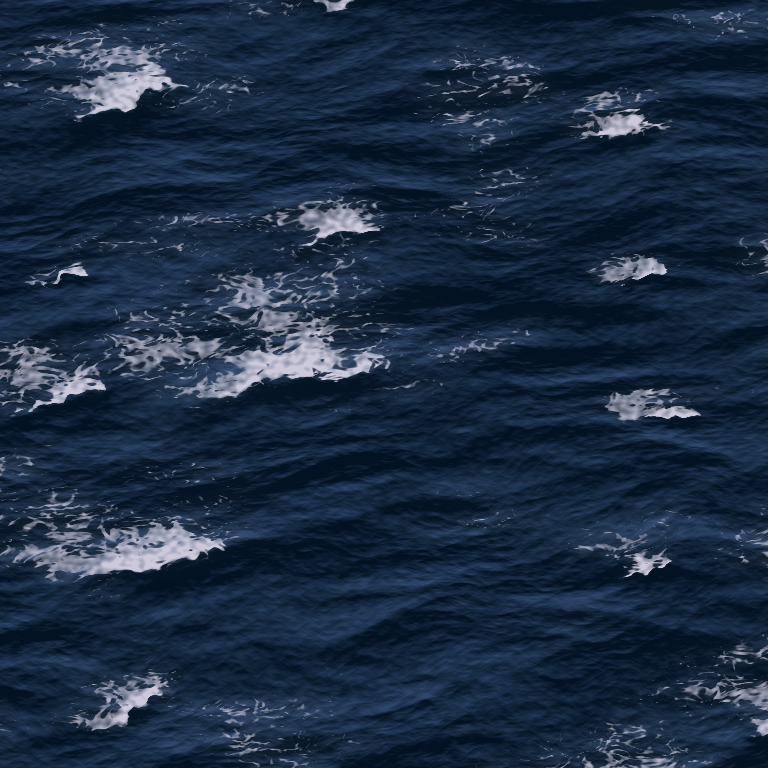
A WebGL 2 fragment shader for this texture:

```glsl
#version 300 es
precision highp float;
// Dark wind-blown sea seen from above: ridged gradient noise forms the swell,
// shaded by its slope toward the viewer. Scattered whitecaps and trailing foam
// give a density that thresholds a lacy web of filaments.

uniform vec2 u_resolution;
out vec4 fragColor;

vec2 hash2(vec2 p) {
    vec2 k = vec2(dot(p, vec2(127.1, 311.7)), dot(p, vec2(269.5, 183.3)));
    return fract(sin(k) * 43758.55);
}

float cornerSlope(vec2 cell, vec2 offset) {
    float angle = 6.2832 * hash2(cell).x;
    return dot(vec2(cos(angle), sin(angle)), offset);
}

// Gradient noise, roughly -0.7 to 0.7
float noise(vec2 p) {
    vec2 i = floor(p), f = fract(p);
    vec2 s = f * f * f * (f * (f * 6.0 - 15.0) + 10.0);
    vec2 e = vec2(1.0, 0.0);
    float low = mix(cornerSlope(i, f), cornerSlope(i + e, f - e), s.x);
    float high = mix(cornerSlope(i + e.yx, f - e.yx), cornerSlope(i + 1.0, f - 1.0), s.x);
    return mix(low, high, s.y);
}

// Sum of sharp-crested waves, wide in x and slightly tilted
float seaHeight(vec2 p) {
    vec2 q = vec2(p.x * 3.0, (p.y - 0.15 * p.x) * 9.0);
    q.y += 0.3 * noise(p * vec2(4.0, 6.0));
    float height = 0.0, amplitude = 1.0;
    for (int i = 0; i < 6; i++) {
        float n = noise(q);
        height -= amplitude * sqrt(n * n + 0.002);
        q = vec2(q.x * 2.05, q.y * 1.87 + 0.12 * q.x) + 7.3;
        amplitude *= 0.45;
    }
    return height;
}

// Scattered breakers: x = solid foam, y = trailing foam, z = shaded face below
vec3 whitecaps(vec2 p) {
    vec2 grid = vec2(3.2, 5.2);
    vec2 home = floor(p * grid);
    vec3 result = vec3(0.0);
    for (int y = -1; y <= 1; y++)
    for (int x = -1; x <= 1; x++) {
        vec2 cell = home + vec2(x, y);
        vec2 chance = hash2(cell + 31.7);
        if (chance.x < 0.22) continue;
        vec2 d = p - (cell + 0.2 + 0.6 * hash2(cell + 5.1)) / grid;
        d.y -= (0.3 * chance.x - 0.02) * d.x;
        float width = mix(0.03, 0.13, pow(chance.y, 1.4));
        vec2 u = d / width;

        // Crisp bowed lower edge, peaked crest leaning right
        float above = 2.0 * u.y + 0.35 - 0.3 * u.x * u.x;
        float lean = u.x - 0.3;
        float top = 1.3 * (1.0 - smoothstep(0.0, 1.0, abs(lean) / (lean < 0.0 ? 1.3 : 0.75)));
        float core = smoothstep(0.0, 0.15, above)
                   * clamp(1.3 * (1.0 - above / max(top, 0.01)), 0.0, 1.0);
        float spread = length((u - vec2(-0.5, 0.35)) * vec2(0.6, 1.3));
        float trail = 1.0 - smoothstep(0.2, 1.4, spread);
        trail *= smoothstep(-0.5, 0.2, above);
        float face = smoothstep(-1.1, -0.1, above) * (1.0 - smoothstep(-0.1, 0.15, above))
                   * (1.0 - smoothstep(0.5, 1.3, abs(u.x)));
        result = max(result, vec3(core, trail, face));
    }
    return result;
}

// Web of thin broken filaments, near 1 on each strand
float foamLace(vec2 p) {
    vec2 q = vec2(p.x, p.y - 0.1 * p.x) * vec2(30.0, 72.0);
    q += 0.7 * vec2(noise(q * 0.6 + 3.0), noise(q * 0.6 + 19.0));
    float coarse = 1.0 - 2.6 * abs(noise(q));
    float fine = 1.0 - 2.6 * abs(noise(q * vec2(2.3, 2.0) + 11.0));
    return 0.55 * coarse + 0.45 * fine + 0.3 * noise(q * vec2(4.5, 3.0) + 31.0);
}

void main() {
    vec2 p = gl_FragCoord.xy / u_resolution.y;
    vec2 sea = vec2(p.x, p.y * (0.9 + 0.2 * p.y));

    // Water: faces toward the viewer are dark, backs catch the sky
    float slope = (seaHeight(sea) - seaHeight(sea + vec2(0.0, 0.0015))) / (0.0015 * 9.0);
    float ripple = noise(sea * vec2(75.0, 160.0));
    float broad = noise(sea * vec2(2.0, 3.5) + 4.0);
    float tone = 0.34 + 0.34 * slope + 0.3 * ripple + 0.5 * broad;

    // Ragged outlines for the breakers
    vec2 ragged = vec2(noise(p * 7.0 + 90.0), noise(p * 7.0 + 60.0)) * 0.03
                + vec2(noise(p * 17.0), noise(p * 17.0 + 40.0)) * 0.022
                + vec2(noise(p * 60.0), noise(p * 60.0 + 70.0)) * 0.01;
    vec3 cap = whitecaps(p + ragged);
    tone = clamp(tone - 0.5 * cap.z, -0.1, 1.4);
    vec3 color = mix(vec3(0.022, 0.085, 0.152), vec3(0.135, 0.222, 0.345), tone);

    // Foam: denser areas fill in the lace
    float patches = smoothstep(0.05, 0.5, noise(sea * vec2(4.0, 9.0) + 23.0));
    float streaks = max(0.78 + 1.3 * noise(sea * vec2(8.0, 30.0) + 8.0), 0.0);
    float density = max(0.66 * cap.y, 0.42 * patches) * streaks + 0.65 * cap.x;
    density += 0.05 * slope * smoothstep(0.0, 0.2, density);
    float threshold = mix(1.02, -0.25, clamp(density, 0.0, 1.1));
    float foam = smoothstep(threshold, threshold + 0.42, foamLace(p));
    foam *= smoothstep(0.02, 0.15, density);
    float grain = noise(p * vec2(95.0, 130.0) + 9.0);
    float cover = foam * clamp(0.62 + 0.38 * cap.x + 0.45 * grain, 0.0, 1.0);
    cover = max(cover, 0.14 * clamp(density, 0.0, 1.0));
    color = mix(color, vec3(0.8, 0.79, 0.86), cover);

    fragColor = vec4(color, 1.0);
}
```
